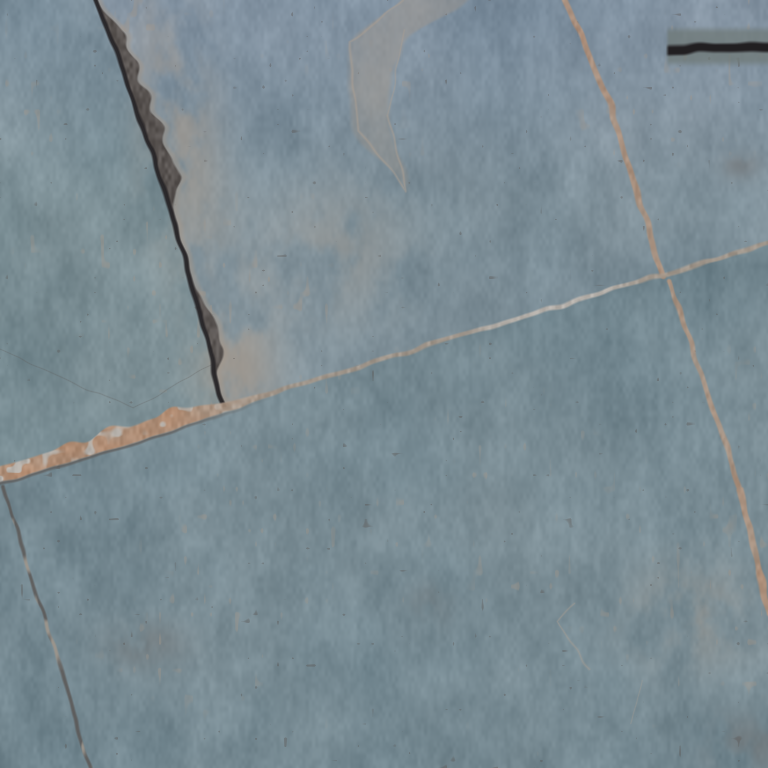
A WebGL 2 fragment shader for this texture:

```glsl
#version 300 es
precision highp float;
uniform vec2 u_resolution;
out vec4 fragColor;

const vec3 SLATE = vec3(0.505, 0.570, 0.605);
const vec3 SLATE_LOW = vec3(0.465, 0.540, 0.573);
const vec3 SLATE_LEFT = vec3(0.480, 0.555, 0.580);
const vec3 TAN = vec3(0.64, 0.59, 0.54);
const vec3 RUST = vec3(0.72, 0.54, 0.42);
const vec3 PALE = vec3(0.74, 0.71, 0.68);
const vec3 CHIP = vec3(0.35, 0.33, 0.32);
const vec3 GAP = vec3(0.13, 0.12, 0.13);

float hash(vec2 p) {
    return fract(sin(dot(p, vec2(127.1, 311.7))) * 43758.5453);
}

float noise(vec2 p) {
    vec2 i = floor(p), f = fract(p);
    f = f * f * (3.0 - 2.0 * f);
    return mix(mix(hash(i), hash(i + vec2(1, 0)), f.x),
               mix(hash(i + vec2(0, 1)), hash(i + vec2(1, 1)), f.x), f.y);
}

float fbm(vec2 p) {
    float sum = 0.0, amp = 0.5;
    for (int i = 0; i < 5; i++) {
        sum += amp * noise(p);
        p = mat2(1.6, 1.2, -1.2, 1.6) * p + 7.3;
        amp *= 0.5;
    }
    return sum;
}

// Soft line from a to b with half width w
float stroke(vec2 p, vec2 a, vec2 b, float w) {
    vec2 ab = b - a;
    float t = clamp(dot(p - a, ab) / dot(ab, ab), 0.0, 1.0);
    return 1.0 - smoothstep(-0.0015, 0.002, length(p - a - ab * t) - w);
}

float bend(vec2 p, vec2 a, vec2 b, vec2 c, float w) {
    return max(stroke(p, a, b, w), stroke(p, b, c, w));
}

float stain(vec2 p, vec2 centre, vec2 radius) {
    vec2 q = (p - centre) / radius;
    return exp(-dot(q, q));
}

float band(float x, float lo, float hi, float soft) {
    return smoothstep(lo - soft, lo + soft, x) * (1.0 - smoothstep(hi - soft, hi + soft, x));
}

void main() {
    vec2 p = gl_FragCoord.xy / u_resolution;
    vec2 q = p + 0.005 * (vec2(noise(p * 45.0), noise(p * 45.0 + 31.0)) - 0.5);
    float cloud = fbm(p * 6.0), mottle = fbm(p * vec2(24, 17) + 9.0);
    float grain = noise(p * vec2(240, 130)) - 0.5, fibre = noise(p * vec2(130, 38));

    // Signed offsets from the long joint and the open joint
    float v = 1.0 - p.y;
    float seam = q.y - 0.382 - 0.302 * p.x;
    float open = q.x - 0.126 - 0.398 * v + 0.163 * v * v;
    float above = smoothstep(-0.002, 0.002, seam);

    // Slate tiles
    vec3 upper = mix(SLATE_LEFT, SLATE, smoothstep(-0.003, 0.003, open));
    vec3 col = mix(SLATE_LOW, upper, above);
    col += vec3(0.10, 0.08, 0.07) * (cloud - 0.48) + 0.12 * (mottle - 0.48);
    col += 0.035 * (grain + fibre - 0.5);
    col.b += 0.025 * smoothstep(0.7, 1.0, p.y);

    // Warm and dark stains, flecks
    float warm = 0.6 * above * stain(p, vec2(0.21 + 0.14 * v, 0.82), vec2(0.05, 0.18));
    warm += 0.7 * above * stain(p, vec2(0.31, 0.52), vec2(0.05, 0.08));
    warm += 0.35 * stain(p, vec2(0.44, 0.67), vec2(0.09, 0.08));
    warm += 0.45 * stain(p, vec2(0.90, 0.20), vec2(0.07, 0.06));
    col = mix(col, TAN, warm * smoothstep(0.3, 0.65, mottle));
    float dark = stain(p, vec2(0.56, 0.21), vec2(0.025));
    dark += stain(p, vec2(0.19, 0.16), vec2(0.05, 0.03));
    dark += stain(p, vec2(0.963, 0.785), vec2(0.026, 0.018));
    dark += stain(p, vec2(0.98, 0.03), vec2(0.06, 0.04));
    col = mix(col, vec3(0.43), 0.5 * dark * smoothstep(0.25, 0.6, mottle));
    float fleck = smoothstep(0.87, 0.97, noise(p * vec2(120, 55) + 4.0));
    col = mix(col, TAN, 0.38 * fleck * smoothstep(0.42, 0.62, cloud));
    col = mix(col, CHIP, 0.4 * smoothstep(0.94, 0.99, noise(p * 105.0 + 17.0)));

    // Pale curved vein and its rims
    float hook = 1.0 - smoothstep(0.75, 0.84, p.y), crest = smoothstep(0.94, 1.01, p.y);
    float left = 0.456 + 0.07 * (hook + crest);
    float right = 0.506 + 0.028 * hook + 0.09 * crest + 0.02 * smoothstep(0.88, 0.95, p.y);
    float fill = smoothstep(0.745, 0.765, q.y) * band(q.x, left, right, 0.005);
    col = mix(col, TAN, fill * (0.2 + 0.4 * mottle));
    float rim = bend(q, vec2(0.525, 1), vec2(0.456, 0.945), vec2(0.467, 0.83), 0.001);
    rim = max(rim, bend(q, vec2(0.467, 0.83), vec2(0.53, 0.75), vec2(0.504, 0.85), 0.001));
    rim = max(rim, stroke(q, vec2(0.504, 0.85), vec2(0.527, 0.96), 0.0005));
    rim = max(rim, bend(q, vec2(0.748, 0.214), vec2(0.727, 0.19), vec2(0.768, 0.128), 0.0005));
    rim = max(rim, stroke(q, vec2(0.835, 0.115), vec2(0.823, 0.06), 0.0));
    col = mix(col, TAN + 0.03, 0.55 * rim);

    // Hairline cracks
    float hair = bend(q, vec2(0, 0.545), vec2(0.173, 0.468), vec2(0.275, 0.525), 0.0);
    col = mix(col, CHIP, 0.4 * hair);

    // Open joint with a chipped right edge
    float chips = 0.019 * band(v, 0.03, 0.255, 0.025) + 0.012 * band(v, 0.39, 0.47, 0.02);
    chips *= 0.6 + 0.8 * noise(vec2(p.y * 48.0, 2));
    col = mix(col, TAN, 0.5 * above * band(open, 0.0, chips + 0.008, 0.004));
    col = mix(col, CHIP + 0.12 * grain, above * band(open, 0.0, chips + 0.002, 0.002));
    col = mix(col, GAP, 0.9 * above * band(open, -0.004, 0.002, 0.002));

    // Rusty joint at the right, dark joint at the lower left
    float rust = bend(q, vec2(0.736, 1), vec2(0.797, 0.857), vec2(0.862, 0.642), 0.0035);
    rust = max(rust, bend(q, vec2(0.87, 0.635), vec2(0.918, 0.499), vec2(0.964, 0.362), 0.003));
    rust = max(rust, stroke(q, vec2(0.964, 0.362), vec2(1.002, 0.2), 0.004));
    col = mix(col, mix(RUST, TAN, mottle) + 0.1 * grain, 0.85 * rust);
    float crack = bend(q, vec2(0.004, 0.365), vec2(0.059, 0.193), vec2(0.117, 0), 0.002);
    col = mix(col, mix(CHIP, TAN, smoothstep(0.6, 0.9, fibre)), 0.8 * crack);

    // Long joint, broad and rusty at the left
    float broad = 1.0 - smoothstep(0.2, 0.38, p.x);
    float bump = 0.012 * noise(vec2(p.x * 35.0, 5)) * band(p.x, 0.08, 0.25, 0.04);
    float top = 0.003 + broad * (0.007 + bump), low = -0.003 - 0.008 * broad;
    vec3 mortar = mix(TAN, PALE, band(p.x, 0.62, 0.82, 0.04));
    mortar = mix(mortar, RUST, broad * (0.5 + 0.5 * noise(p * 60.0)));
    mortar = mix(mortar, PALE, broad * smoothstep(0.62, 0.85, noise(p * 85.0)));
    col = mix(col, CHIP, 0.65 * broad * band(seam, low - 0.004, low, 0.002));
    col = mix(col, mortar + 0.12 * grain, 0.9 * band(seam, low, top, 0.002));

    // Dark slot with a dull halo
    float slot = smoothstep(0.866, 0.872, p.x);
    col = mix(col, vec3(0.43, 0.47, 0.46), 0.7 * slot * band(p.y, 0.917, 0.962, 0.006));
    col = mix(col, GAP, slot * band(q.y - 0.02 * (p.x - 0.93), 0.931, 0.943, 0.003));

    fragColor = vec4(clamp(col, 0.0, 1.0), 1.0);
}
```
